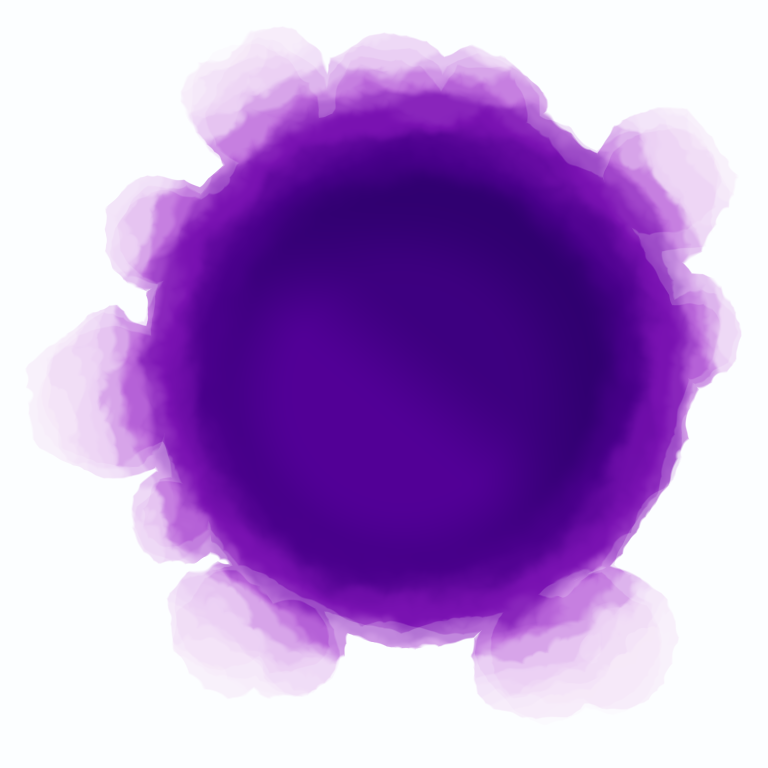
This background is drawn by a Shadertoy shader. Its source:

```glsl
// Violet watercolor bloom: a dark round wash with pale ragged lobes on white paper.

const vec3 PAPER  = vec3(0.988, 0.995, 1.0);
const vec3 VEIL   = vec3(0.965, 0.915, 0.975);
const vec3 LILAC  = vec3(0.92, 0.81, 0.955);
const vec3 ORCHID = vec3(0.74, 0.42, 0.86);
const vec3 PURPLE = vec3(0.48, 0.07, 0.70);
const vec3 INDIGO = vec3(0.29, 0.0, 0.55);
const vec3 RING_DARK   = vec3(0.19, 0.0, 0.44);
const vec3 RING_LIGHT  = vec3(0.26, 0.0, 0.52);
const vec3 HEART_DARK  = vec3(0.24, 0.0, 0.50);
const vec3 HEART_LIGHT = vec3(0.32, 0.0, 0.59);

const vec2  BODY_CENTER  = vec2(0.544, 0.525);
const float BODY_RADIUS  = 0.35;
const vec2  HEART_CENTER = vec2(0.525, 0.49);
const float OUTER_LEVEL  = 0.15;   // first wash, outside the body rim
const float INNER_LEVEL  = -0.15;  // last wash, inside the body rim
const int   WASHES = 22;
const int   LOBES  = 12;

// Lobe centre and radius
const vec3 LOBE[LOBES] = vec3[LOBES](
    vec3(0.146, 0.486, 0.107), vec3(0.302, 0.186, 0.086),
    vec3(0.378, 0.167, 0.078), vec3(0.714, 0.154, 0.099),
    vec3(0.777, 0.167, 0.099), vec3(0.859, 0.755, 0.096),
    vec3(0.341, 0.863, 0.094), vec3(0.508, 0.857, 0.094),
    vec3(0.625, 0.854, 0.081), vec3(0.896, 0.564, 0.068),
    vec3(0.215, 0.694, 0.075), vec3(0.234, 0.329, 0.062));

float hash(vec2 p) {
    vec3 q = fract(vec3(p.xyx) * 0.1031);
    q += dot(q, q.yzx + 33.33);
    return fract((q.x + q.y) * q.z);
}

float valueNoise(vec2 p) {
    vec2 cell = floor(p), f = fract(p);
    f = f * f * (3.0 - 2.0 * f);
    return mix(mix(hash(cell), hash(cell + vec2(1, 0)), f.x),
               mix(hash(cell + vec2(0, 1)), hash(cell + 1.0), f.x), f.y);
}

// Billowed noise, centred near zero: gives scalloped, cauliflower-like edges
float wobble(vec2 p, float seed) {
    p = p * 9.0 + vec2(17.3, 41.7) + seed * vec2(7.3, 3.9);
    float sum = 0.0, amp = 0.5;
    for (int i = 0; i < 4; i++) {
        sum += amp * abs(2.0 * valueNoise(p) - 1.0);
        p = mat2(1.6, 1.2, -1.2, 1.6) * p + 5.1;
        amp *= 0.5;
    }
    return sum - 0.36;
}

float inside(float dist, float soft) {
    return 1.0 - smoothstep(-soft, soft, dist);
}

// Rim distance after the ragged washes have been stacked
float stackWashes(vec2 uv, float rim, float pixel) {
    float cover = 0.0;
    for (int i = 0; i < WASHES; i++) {
        float k = (float(i) + 0.5) / float(WASHES);
        float level = mix(OUTER_LEVEL, INNER_LEVEL, k);
        float rough = mix(0.10, 0.04, k);
        float soft = max(pixel, mix(0.002, 0.035, k * k));
        cover += inside(rim - level + rough * wobble(uv, float(i)), soft);
    }
    return mix(OUTER_LEVEL, INNER_LEVEL, cover / float(WASHES));
}

// Opacity of the whole stain: body and lobes with three nested edges
float stainOpacity(vec2 uv, float rim, float pixel) {
    float shape = rim - 0.014;
    for (int i = 0; i < LOBES; i++)
        shape = min(shape, distance(uv, LOBE[i].xy) - LOBE[i].z);
    float opacity = 0.0;
    for (int i = 0; i < 3; i++) {
        float edge = shape + 0.011 * float(i) + 0.045 * wobble(uv, 40.0 + 0.15 * float(i));
        opacity += (i == 0 ? 0.64 : 0.18) * inside(edge, pixel);
    }
    return opacity;
}

// Dark ring around a heart that is lighter at the lower left
vec3 coreColor(vec2 uv) {
    float side = dot(uv - vec2(0.52, 0.538), vec2(-0.646, -0.763));
    vec3 ring = mix(RING_DARK, RING_LIGHT, smoothstep(-0.15, 0.18, side));
    vec3 heart = mix(HEART_DARK, HEART_LIGHT, smoothstep(-0.06, 0.08, side));
    return mix(heart, ring, smoothstep(0.14, 0.25, distance(uv, HEART_CENTER)));
}

vec3 inkColor(float rim, vec3 core) {
    vec3 ink = mix(VEIL, LILAC, smoothstep(0.13, 0.055, rim));
    ink = mix(ink, ORCHID, smoothstep(0.065, 0.012, rim));
    ink = mix(ink, PURPLE, smoothstep(0.025, -0.03, rim));
    ink = mix(ink, INDIGO, smoothstep(-0.02, -0.085, rim));
    return mix(ink, core, smoothstep(-0.07, -0.13, rim));
}

void mainImage(out vec4 fragColor, in vec2 fragCoord) {
    float size = min(iResolution.x, iResolution.y);
    vec2 uv = (fragCoord - 0.5 * iResolution.xy) / size + 0.5;
    float pixel = 1.2 / size;

    float rim = distance(uv, BODY_CENTER) - BODY_RADIUS;
    vec3 ink = inkColor(stackWashes(uv, rim, pixel), coreColor(uv));
    fragColor = vec4(mix(PAPER, ink, stainOpacity(uv, rim, pixel)), 1.0);
}
```
